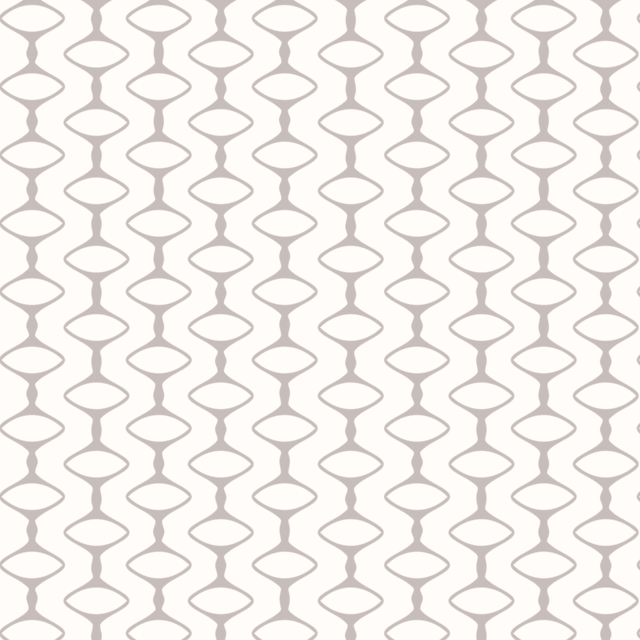
A Shadertoy shader for this pattern:

```glsl
// Columns of open lens shapes strung on beaded stems, neighbours half a step apart.
// Each column is a profile of half-width against height, with a lens cut out of it;
// column spacing drifts slightly over every six columns. The canvas is 768 units high.

const float PI = 3.14159265;

// Approximate distance to the solid outline: flared body plus beaded stem.
float outlineDistance(float x, float v, float wobble) {
    float t = min(v / 30.0, 1.0) * PI * 0.5;
    float stem = smoothstep(22.0, 30.0, v);
    float bead = 1.3 * cos(2.0 * PI * (v - 41.0) / 26.0) + wobble;
    float halfWidth = 5.2 + 34.3 * cos(t) * cos(t) + stem * bead;
    float slope = 34.3 * sin(2.0 * t) * PI / 60.0;
    return (x - halfWidth) / sqrt(1.0 + slope * slope);
}

// Approximate distance to the lens opening, from its implicit curve and gradient.
float lensDistance(float x, float v) {
    vec2 q = vec2(x / 36.5, v / 16.0);
    float curve = q.x * q.x + pow(q.y, 1.11) - 1.0;
    vec2 gradient = vec2(2.0 * q.x / 36.5, 1.11 * pow(q.y, 0.11) / 16.0);
    return curve / max(length(gradient), 0.001);
}

// One column: v is the height above or below the nearest lens centre.
float columnDistance(vec2 p, float column) {
    float drift = -2.8 - 2.8 * cos((column - 3.6) * PI / 3.0);
    float x = abs(p.x - 39.0 - 77.0 * column - drift);
    float y = p.y - 22.0 - 43.0 * mod(column, 2.0);
    float v = abs(mod(y + 41.0, 82.0) - 41.0);
    float wobble = 0.4 * sin(p.y * 0.31 + column * 2.0);
    return max(outlineDistance(x, v, wobble), -lensDistance(x, v));
}

void mainImage(out vec4 fragColor, in vec2 fragCoord) {
    float unitsPerPixel = 768.0 / iResolution.y;
    vec2 p = fragCoord * unitsPerPixel;
    p.y = 768.0 - p.y;

    // Lens tips reach past their own column, so join the adjacent ones.
    float nearest = floor((p.x - 39.0) / 77.0 + 0.5);
    float d = 1e3;
    for (int i = -1; i <= 1; i++) {
        d = min(d, columnDistance(p, nearest + float(i)));
    }

    // Soft edge, never narrower than a pixel.
    float edge = max(1.2, 0.75 * unitsPerPixel);
    float ink = 1.0 - smoothstep(-edge, edge, d);

    vec3 paper = vec3(1.0, 0.99, 0.98);
    vec3 taupe = vec3(0.78, 0.74, 0.73);
    fragColor = vec4(mix(paper, taupe, ink), 1.0);
}
```
